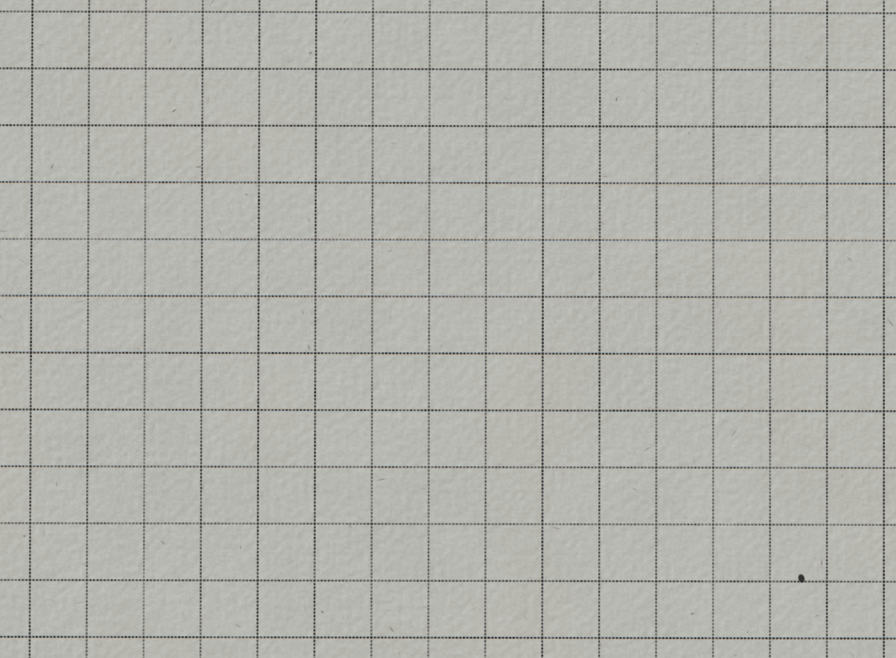
This pattern is drawn by a Shadertoy shader. Its source:

```glsl
// Aged grey squared paper: a slightly skewed grid of finely dotted ink lines.
// Line strength cycles every five lines, with wear and a faint colour fringe;
// the sheet is lit value noise with scattered fibres and one ink blot.

const float PI = 3.14159265;
const vec2 PITCH = vec2(0.08655, 0.0864);   // cell size, canvas height = 1
const float LINE_HALF_WIDTH = 0.0013;
const float DOTS_PER_CELL = 16.0;
const vec3 PAPER_LIGHT = vec3(0.748, 0.750, 0.728);
const vec3 PAPER_DARK = vec3(0.682, 0.682, 0.654);
const vec3 INK = vec3(0.205, 0.205, 0.195);
const vec3 BLOT_INK = vec3(0.13, 0.14, 0.13);
const vec3 FIBRE = vec3(0.42, 0.39, 0.35);

float hash(vec2 p) {
    return fract(sin(dot(p, vec2(127.1, 311.7))) * 43758.5453);
}

float noise(vec2 p) {
    vec2 cell = floor(p), f = fract(p);
    f = f * f * (3.0 - 2.0 * f);
    float low = mix(hash(cell), hash(cell + vec2(1, 0)), f.x);
    float high = mix(hash(cell + vec2(0, 1)), hash(cell + vec2(1, 1)), f.x);
    return mix(low, high, f.y);
}

float fbm(vec2 p) {
    float sum = 0.0, weight = 0.5;
    for (int i = 0; i < 4; i++) {
        sum += weight * noise(p);
        p = p * 2.03 + 17.3;
        weight *= 0.5;
    }
    return sum / 0.9375;
}

// Undo the sheet's small skew and return position in cells.
vec2 gridCoord(vec2 p) {
    float lean = 0.0045 * p.y * (1.0 - p.x / 1.36);
    return (p - vec2(0.0450 + lean, 0.0322 - 0.002 * p.x)) / PITCH;
}

// Paper tone with mottling and small bumps lit from the upper left.
vec3 paper(vec2 p) {
    float mottle = fbm(p * 16.0) - 0.5;
    vec2 q = p * 120.0;
    float relief = fbm(q) - fbm(q + vec2(-0.5, 0.5));
    float grain = noise(p * 350.0) - 0.5;
    float tone = 0.56 + 0.30 * mottle + 0.90 * relief + 0.36 * grain;
    vec3 warmth = vec3(0.004, 0.0, -0.004) * (noise(p * 5.0 + 9.0) - 0.5);
    return mix(PAPER_DARK, PAPER_LIGHT, tone) + warmth;
}

// Dot modulation averaged over one pixel, so fine dots fade without aliasing.
float dots(float along, float pixelCells) {
    float x = PI * clamp(pixelCells * DOTS_PER_CELL, 0.001, 1.0);
    return 0.70 + 0.40 * sin(x) / x * cos(2.0 * PI * DOTS_PER_CELL * along);
}

// Every fifth line is printed faintly, with a little random variation.
float lineStrength(float index, float seed) {
    float cycle = 0.80 - 0.17 * cos(2.0 * PI * (index - 2.0) / 5.0);
    return cycle + 0.14 * (hash(vec2(index, seed)) - 0.5);
}

// Ink coverage per channel for one family of parallel dotted lines.
vec3 dottedLines(float across, float along, float pitch, float seed,
                 float fringe, float px) {
    float index = floor(across + 0.5);
    float offset = (across - index) * pitch;
    float shift = fringe * (hash(vec2(index, seed + 3.0)) - 0.5);
    vec3 d = abs(offset + shift * vec3(-1, 0, 1));
    vec3 body = 1.0 - smoothstep(vec3(max(LINE_HALF_WIDTH - px, 0.0)),
                                 vec3(LINE_HALF_WIDTH + px), d);
    float wear = 0.80 + 0.3 * noise(vec2(along * 3.0, index * 7.0 + seed));
    float speckle = 0.82 + 0.36 * noise(vec2(along * 19.0, index * 5.0 - seed));
    float ink = lineStrength(index, seed) * wear * speckle;
    return clamp(body * ink * dots(along, px / pitch), 0.0, 1.0);
}

// Soft-edged ellipse turned by an angle.
float speck(vec2 p, vec2 radius, float angle, float px) {
    float c = cos(angle), s = sin(angle);
    vec2 q = vec2(c * p.x + s * p.y, c * p.y - s * p.x);
    float d = (length(q / radius) - 1.0) * min(radius.x, radius.y);
    return 1.0 - smoothstep(-px, px, d);
}

// At most one fibre in each cell of a loose grid.
float fibres(vec2 p, float size, float seed, float px) {
    vec2 cell = floor(p / size);
    vec2 key = cell + seed;
    vec2 centre = 0.2 + 0.6 * vec2(hash(key + 1.7), hash(key + 5.3));
    vec2 radius = vec2(mix(0.0012, 0.0045, hash(key + 8.1)), 0.0010);
    float density = 0.8 * pow(hash(key + 2.9), 4.0);
    vec2 local = p - (cell + centre) * size;
    return density * speck(local, radius, PI * hash(key + 4.4), px);
}

void mainImage(out vec4 fragColor, in vec2 fragCoord) {
    float px = 1.0 / iResolution.y;
    vec2 p = fragCoord * px;
    vec2 g = gridCoord(p);
    vec3 color = paper(p);

    // Fibres at two scales
    color = mix(color, FIBRE, fibres(p, 0.11, 11.0, px));
    color = mix(color, FIBRE, 0.5 * fibres(p + 0.03, 0.065, 37.0, px));

    // Ruled lines, denser where they cross
    vec3 columns = dottedLines(g.x, g.y, PITCH.x, 21.0, 0.0002, px);
    vec3 rows = dottedLines(g.y, g.x, PITCH.y, 58.0, 0.0006, px);
    color = mix(color, INK, 1.0 - (1.0 - columns) * (1.0 - rows));

    // Ink blot beside a crossing
    float blot = speck(p - vec2(1.218, 0.121), vec2(0.0062, 0.0046), 1.9, px);
    color = mix(color, BLOT_INK, 0.9 * blot);

    fragColor = vec4(clamp(color, 0.0, 1.0), 1.0);
}
```
